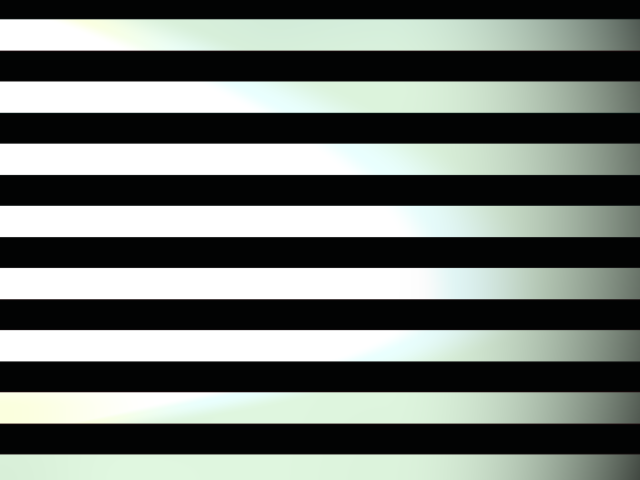
Write a WebGL 1 fragment shader that draws this pattern.

```glsl
precision highp float;
// Horizontal black bars over a glowing pale green panel, burnt out at left and shaded at right.
uniform vec2 u_resolution;

#define PERIOD 0.1295        // bar spacing, in canvas heights
#define FIRST_EDGE 0.0403    // top of the first light band, from the top
#define LIGHT_SHARE 0.503    // light part of each period
#define GLOW_TIP vec2(0.675, 0.38)
#define GLOW_CURVE_UP 1.75
#define GLOW_CURVE_DOWN 8.5
#define BLACK vec3(0.008, 0.011, 0.010)
#define PALE_GREEN vec3(0.865, 0.955, 0.865)
#define COOL_HALO vec3(0.915, 1.0, 0.995)
#define WARM_HALO vec3(0.985, 1.0, 0.870)
#define MOTTLE 0.035
#define FRINGE 0.0035        // coloured edge width, in canvas heights

float hash(vec2 p) {
  vec3 q = fract(vec3(p.xyx) * 0.1031);
  q += dot(q, q.yzx + 33.33);
  return fract((q.x + q.y) * q.z);
}

float valueNoise(vec2 p) {
  vec2 cell = floor(p);
  vec2 f = fract(p);
  f = f * f * (3.0 - 2.0 * f);
  float low = mix(hash(cell), hash(cell + vec2(1.0, 0.0)), f.x);
  float high = mix(hash(cell + vec2(0.0, 1.0)), hash(cell + vec2(1.0)), f.x);
  return mix(low, high, f.y);
}

// Horizontal distance past the lopsided parabola that bounds the white glow
float pastGlow(vec2 uv) {
  float h = uv.y - GLOW_TIP.y;
  float curve = h > 0.0 ? GLOW_CURVE_UP : GLOW_CURVE_DOWN;
  return uv.x - GLOW_TIP.x + curve * h * h;
}

vec3 panelColor(vec2 uv) {
  float d = pastGlow(uv);
  float leftSide = 1.0 - smoothstep(0.10, 0.34, uv.x);

  // Panel tint: mottled, slightly cooler along the top
  vec3 green = PALE_GREEN + MOTTLE * (valueNoise(uv * vec2(5.0, 4.0)) - 0.5);
  float coolTop = smoothstep(0.80, 1.0, uv.y) * smoothstep(0.2, 0.45, uv.x);
  green -= coolTop * vec3(0.05, 0.04, 0.02);

  // Overexposed glow with a tinted rim
  vec3 halo = mix(COOL_HALO, WARM_HALO, leftSide);
  vec3 color = mix(vec3(1.0), halo, smoothstep(-0.02, 0.045, d));
  color = mix(color, green, smoothstep(0.04, 0.19, d));
  float lowerLeft = (1.0 - smoothstep(0.15, 0.23, uv.y)) * (1.0 - smoothstep(0.0, 0.26, uv.x));
  color = min(color, mix(vec3(1.0), WARM_HALO, lowerLeft));

  // Shade toward the right, deeper in the corners
  float side = max(uv.x - 0.6, 0.0) / 0.4;
  float offCenter = uv.y - 0.55;
  float depth = 0.52 + 0.6 * offCenter * offCenter;
  return color * (1.0 - depth * side * side);
}

void main() {
  vec2 uv = gl_FragCoord.xy / u_resolution;
  float pixel = 1.0 / u_resolution.y;

  // Signed distance to the nearest light band, negative inside
  float phase = (1.0 - uv.y - FIRST_EDGE) / PERIOD - 0.5 * LIGHT_SHARE + 0.5;
  float offset = fract(phase) - 0.5;
  float d = (abs(offset) - 0.5 * LIGHT_SHARE) * PERIOD;
  float light = 1.0 - smoothstep(-0.7 * pixel, 0.7 * pixel, d);

  // Faint coloured fringe, different on each edge
  vec2 edgeId = vec2(floor(phase), step(0.0, offset));
  vec3 fringeTint = mix(vec3(0.13, 0.02, 0.04), vec3(0.02, 0.10, 0.09), hash(edgeId + 7.0));
  vec3 dark = BLACK + fringeTint * (1.0 - smoothstep(0.0, FRINGE, d));

  gl_FragColor = vec4(mix(dark, panelColor(uv), light), 1.0);
}
```
